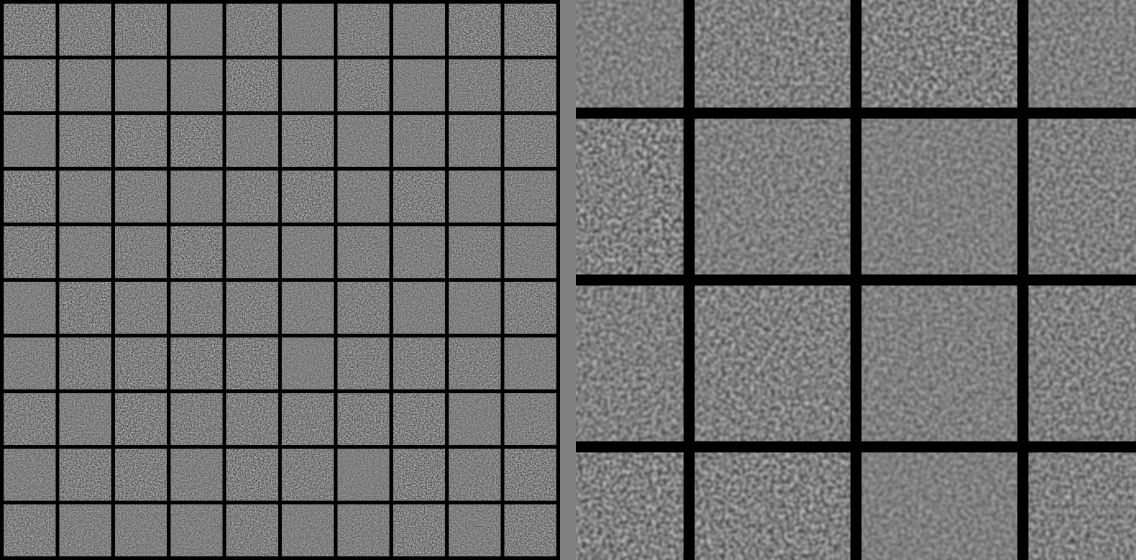
Left: the whole. Right: its middle third, enlarged.
Write a WebGL 2 fragment shader that draws this pattern.

```glsl
#version 300 es
precision highp float;
// A ten by ten grid of square grey tiles parted by black lines.
// Each tile is filled with fine gradient-noise grain, seeded per tile,
// whose contrast also varies a little from tile to tile.

uniform vec2 u_resolution;
out vec4 fragColor;

const float TILES = 10.0;              // repeats across and down
const float LINE_WIDTH = 0.0066;       // in canvas widths
const vec3 LINE_COLOR = vec3(0.0);
const vec3 TILE_COLOR = vec3(0.499);
const float GRAIN_FREQUENCY = 341.0;   // noise cells per canvas width
const float GRAIN_MIN = 0.16;          // contrast of the smoothest tile
const float GRAIN_MAX = 0.31;          // contrast of the roughest tile
const float LAYER_ANGLE = 0.62;        // turn of the second grain layer

// Integer hash of a lattice point, from 0 to 1.
float hash(ivec2 p, int seed) {
    uint h = uint(p.x) * 0x9E3779B1u ^ uint(p.y) * 0x85EBCA77u
           ^ uint(seed) * 0xC2B2AE3Du;
    h = (h ^ (h >> 15)) * 0x2C1B3C6Du;
    h = (h ^ (h >> 12)) * 0x297A2D39u;
    h ^= h >> 15;
    return float(h >> 8) / 16777216.0;
}

// Contribution of one lattice corner: its gradient dotted with the offset.
float corner(ivec2 lattice, vec2 offset, int seed) {
    float angle = 6.28319 * hash(lattice, seed);
    return dot(vec2(cos(angle), sin(angle)), offset);
}

float gradientNoise(vec2 p, int seed) {
    ivec2 i = ivec2(floor(p));
    vec2 f = fract(p);
    vec2 u = f * f * f * (f * (f * 6.0 - 15.0) + 10.0);
    float bottom = mix(corner(i, f, seed),
                       corner(i + ivec2(1, 0), f - vec2(1.0, 0.0), seed), u.x);
    float top = mix(corner(i + ivec2(0, 1), f - vec2(0.0, 1.0), seed),
                    corner(i + ivec2(1, 1), f - vec2(1.0), seed), u.x);
    return mix(bottom, top, u.y);
}

// Two turned layers hide the lattice of a single one.
float grain(vec2 p, int seed) {
    float c = cos(LAYER_ANGLE), s = sin(LAYER_ANGLE);
    vec2 turned = mat2(c, s, -s, c) * p + 0.37;
    return gradientNoise(p, seed) + gradientNoise(turned, seed + 1);
}

void main() {
    vec2 uv = gl_FragCoord.xy / u_resolution;
    vec2 pixel = 1.0 / u_resolution;

    // Tile lattice: the outermost lines lie fully inside the canvas.
    float pitch = (1.0 - LINE_WIDTH) / TILES;
    vec2 grid = (uv - 0.5 * LINE_WIDTH) / pitch;
    vec2 tile = clamp(floor(grid), 0.0, TILES - 1.0);

    // Grain with its own seed and contrast in each tile.
    int seed = 2 * int(tile.x + TILES * tile.y) + 7;
    float contrast = mix(GRAIN_MIN, GRAIN_MAX, hash(ivec2(tile), 911));
    vec3 color = TILE_COLOR + contrast * 0.7071 * grain(uv * GRAIN_FREQUENCY, seed);

    // Distance to the nearest line centre on each axis.
    vec2 lineDistance = abs(grid - round(grid)) * pitch;
    vec2 edge = vec2(0.5 * LINE_WIDTH);
    vec2 inside = smoothstep(edge - 0.7 * pixel, edge + 0.7 * pixel, lineDistance);

    // Keep the outer border solid up to the canvas edge.
    vec2 border = step(vec2(0.5 * LINE_WIDTH), min(uv, 1.0 - uv));
    float fill = inside.x * inside.y * border.x * border.y;

    fragColor = vec4(mix(LINE_COLOR, color, fill), 1.0);
}
```
